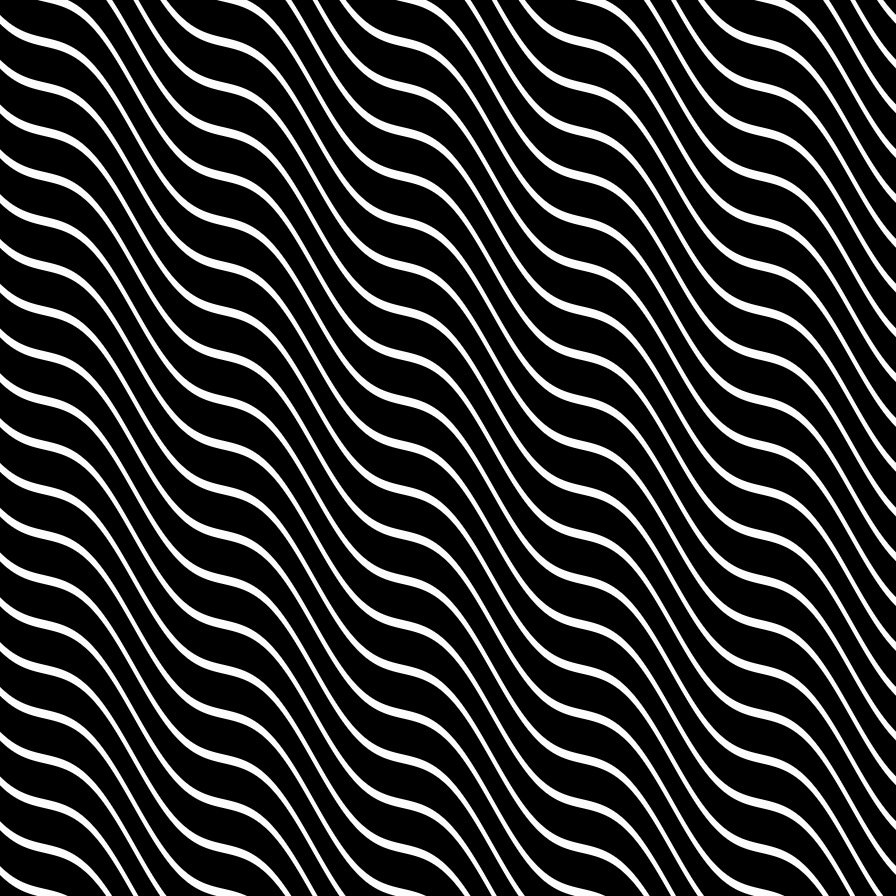
Reproduce this pattern procedurally as a three.js fragment shader.

```glsl
// Thin white wavy lines running diagonally down across a black ground.
// Each line is a 45 degree slope plus a cosine; the lines are copies of one
// curve shifted vertically, so they thin out where the curve is steep.

varying vec2 vUv;

const float TAU = 6.28318531;
const float WAVES_ACROSS = 5.0;    // wave periods per canvas width
const float LINES_DOWN = 20.0;     // lines per canvas height
const float DESCENT = 1.0;         // whole canvas heights dropped per width
const float AMPLITUDE = 0.0245;    // wave height, in canvas units
const float LINE_SHARE = 0.198;    // vertical line thickness / line spacing
const float LINE_OFFSET = -0.06;   // vertical shift, in line spacings
const vec3 GROUND_COLOR = vec3(0.0);
const vec3 LINE_COLOR = vec3(0.99);

// Depth of the wavy slope below the top edge at a given x.
float waveDepth(float x) {
  return DESCENT * x + AMPLITUDE * cos(TAU * WAVES_ACROSS * x);
}

// Antialiased coverage of stripes centred on whole values of phase.
float stripeCoverage(float phase, float share) {
  float distanceToCentre = abs(fract(phase + 0.5) - 0.5);
  float pixel = max(length(vec2(dFdx(phase), dFdy(phase))), 1e-5);
  return clamp((0.5 * share - distanceToCentre) / pixel + 0.5, 0.0, 1.0);
}

void main() {
  float depth = 1.0 - vUv.y;
  float phase = LINES_DOWN * (depth - waveDepth(vUv.x)) - LINE_OFFSET;
  float line = stripeCoverage(phase, LINE_SHARE);
  gl_FragColor = vec4(mix(GROUND_COLOR, LINE_COLOR, line), 1.0);
}
```
